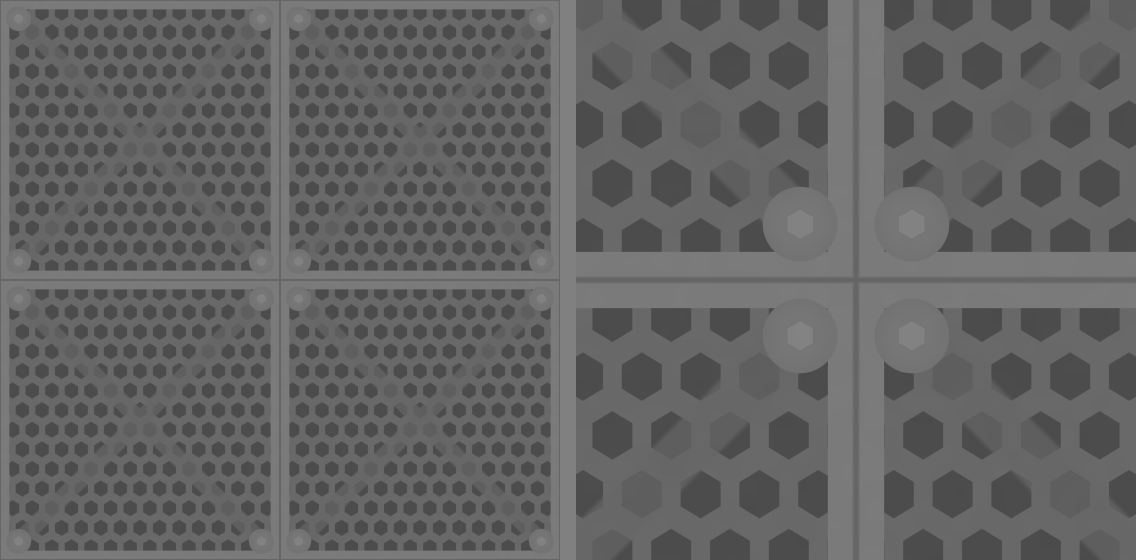
Left, the full canvas; right, a detail of the centre.
Give the GLSL for this texture, as a Shadertoy shader.

```glsl
// Two by two square grille panels: a raised frame around a mesh of hexagonal
// holes, a crossed brace seen behind the holes, and a bolted washer per corner.
// Each panel is layered from distance functions in units of one panel.

const float PANELS = 2.0;
const float FRAME_WIDTH = 0.0335;
const float GROOVE_WIDTH = 0.0035;
const float HOLE_SPACING = 0.07;
const float HOLE_RADIUS = 0.0238;
const float HOLE_STRETCH = 1.05;
const float BRACE_WIDTH = 0.030;
const float BOLT_INSET = 0.0665;
const float WASHER_RADIUS = 0.0445;
const float BOLT_RADIUS = 0.0150;
const float NOISE_CELLS = 96.0;

const vec3 MESH_COLOR = vec3(0.410);
const vec3 HOLE_COLOR = vec3(0.298);
const vec3 BRACE_COLOR = vec3(0.370);
const vec3 FRAME_COLOR = vec3(0.480);
const vec3 GROOVE_COLOR = vec3(0.395);
const vec3 WASHER_COLOR = vec3(0.462);
const vec3 BOLT_COLOR = vec3(0.510);

float hash(vec2 p) {
    vec3 q = fract(vec3(p.xyx) * 0.1031);
    q += dot(q, q.yzx + 33.33);
    return fract((q.x + q.y) * q.z);
}

// Value noise that wraps after "period" cells.
float wrappedNoise(vec2 p, float period) {
    vec2 i = floor(p), f = fract(p);
    f = f * f * (3.0 - 2.0 * f);
    vec2 a = mod(i, period), b = mod(i + 1.0, period);
    return mix(mix(hash(a), hash(vec2(b.x, a.y)), f.x),
               mix(hash(vec2(a.x, b.y)), hash(b), f.x), f.y);
}

// Coverage of a shape with signed distance d, negative inside.
float cover(float d, float blur) {
    return 1.0 - smoothstep(-blur, blur, d);
}

// Hexagon with a corner at the top; radius reaches the flat sides.
float hexagon(vec2 p, float radius) {
    p = abs(p);
    return max(p.x, 0.5 * p.x + 0.866 * p.y) - radius;
}

// Staggered rows of holes around the panel centre.
float holeDistance(vec2 p) {
    float row = floor(p.y / HOLE_SPACING);
    vec2 cell = p / HOLE_SPACING + vec2(0.5 + 0.5 * mod(row, 2.0), 0.0);
    vec2 local = (fract(cell) - 0.5) * HOLE_SPACING;
    return hexagon(local / vec2(1.0, HOLE_STRETCH), HOLE_RADIUS);
}

// Two diagonal bars through the panel centre.
float braceDistance(vec2 p) {
    return abs(abs(p.x) - abs(p.y)) * 0.7071 - BRACE_WIDTH;
}

// p is measured from the panel centre, each axis from -0.5 to 0.5.
vec3 panelColor(vec2 p, float pixel) {
    float border = 0.5 - max(abs(p.x), abs(p.y));
    vec2 corner = abs(p) - (0.5 - BOLT_INSET);
    float blur = 0.7 * pixel;

    // Mesh with the brace behind its holes
    float brace = cover(braceDistance(p), max(blur, 0.004));
    vec3 behind = mix(HOLE_COLOR, BRACE_COLOR, brace);
    vec3 front = MESH_COLOR - 0.006 * brace;
    vec3 color = mix(front, behind, cover(holeDistance(p), blur));

    // Frame and the groove between panels
    color = mix(color, FRAME_COLOR, cover(border - FRAME_WIDTH, blur));
    float groove = cover(border - GROOVE_WIDTH, max(blur, 0.0025));
    color = mix(color, GROOVE_COLOR, groove);

    // Washer, shaded towards its rim, and bolt head
    float r = length(corner);
    float rim = smoothstep(0.5, 1.0, r / WASHER_RADIUS);
    color = mix(color, WASHER_COLOR - 0.012 * rim, cover(r - WASHER_RADIUS, blur));
    return mix(color, BOLT_COLOR, cover(hexagon(corner, BOLT_RADIUS), blur));
}

void mainImage(out vec4 fragColor, in vec2 fragCoord) {
    vec2 uv = fragCoord / iResolution.xy;
    float pixel = PANELS / min(iResolution.x, iResolution.y);
    vec3 color = panelColor(fract(uv * PANELS) - 0.5, pixel);

    // Faint uneven finish
    color += 0.006 * (wrappedNoise(uv * NOISE_CELLS, NOISE_CELLS) - 0.5);
    fragColor = vec4(color, 1.0);
}
```
